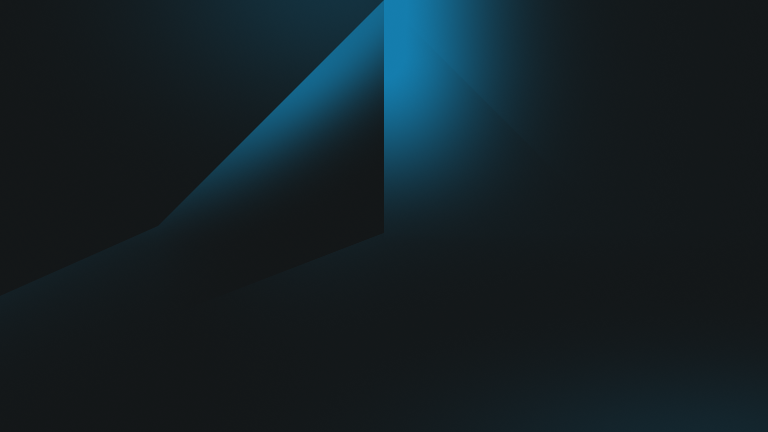
Write a WebGL 2 fragment shader that draws this background.

```glsl
#version 300 es
precision highp float;
// Dark folded planes with blue light spilling from a peak at the top centre.

uniform vec2 u_resolution;
out vec4 fragColor;

// Colours
const vec3 BASE = vec3(0.076, 0.089, 0.094);
const vec3 LIGHT = vec3(0.080, 0.490, 0.680);

// Fold geometry, in canvas heights with x = 0 at the centre
const vec2 PEAK = vec2(0.0, 1.0);
const vec2 FOLD = vec2(-0.523, 0.477);
const vec2 FOOT = vec2(0.0, 0.461);
const float FOLD_SLOPE = 0.443;
const float FOOT_SLOPE = 0.385;

// Light strengths and widths
const float BACK_GLOW = 0.27;
const float PANEL_GLOW = 0.80;
const float PANEL_WIDTH = 0.130;
const float BEAM_GLOW = 0.97;
const float BEAM_WIDTH = 0.240;
const float BEAM_WIDTH_LOW = 0.225;
const float RIM_GLOW = 0.085;
const float RIM_DEPTH = 0.10;
const float FLOOR_GLOW = 0.16;
const float GRAIN = 0.004;

float hash(vec2 p) {
    return fract(sin(dot(p, vec2(12.9898, 78.233))) * 43758.5453);
}

float gauss(float x, float width) {
    float k = x / width;
    return exp(-k * k);
}

// Soft light on an ellipse
float glow(vec2 p, vec2 centre, vec2 size) {
    vec2 k = (p - centre) / size;
    return exp(-dot(k, k));
}

// Edge one pixel wide: 0 on the negative side, 1 on the positive side
float side(float d, float pixel) {
    return smoothstep(-0.5 * pixel, 0.5 * pixel, d);
}

// Light behind the folds, at upper left
float backLight(vec2 p) {
    return BACK_GLOW * glow(p, vec2(-0.09, 1.05), vec2(0.42, 0.28));
}

// Left panel, lit along its slanted edge
float panelLight(vec2 p) {
    float inset = (PEAK.y + p.x - p.y) * inversesqrt(2.0);
    return PANEL_GLOW * smoothstep(0.42, 0.85, p.y) * gauss(inset, PANEL_WIDTH);
}

// Bright beam to the right of the upright edge, with a faint slanted crease
float beamLight(vec2 p, float pixel) {
    float crease = side((p.x + p.y - PEAK.y) * inversesqrt(2.0), pixel);
    float width = mix(BEAM_WIDTH_LOW, BEAM_WIDTH, crease);
    return BEAM_GLOW * smoothstep(0.43, 0.88, p.y) * gauss(p.x, width);
}

void main() {
    vec2 p = (gl_FragCoord.xy - vec2(0.5 * u_resolution.x, 0.0)) / u_resolution.y;
    float pixel = 1.0 / u_resolution.y;

    // Heights of the upper and lower folds at this column
    float upper = max(PEAK.y + p.x, FOLD.y + FOLD_SLOPE * (p.x - FOLD.x));
    float lower = FOOT.y + FOOT_SLOPE * min(p.x, 0.0);

    // Masks for the three planes
    float right = side(p.x, pixel);
    float behind = side((p.y - upper) * 0.75, pixel) * (1.0 - right);
    float below = max(right, side(lower - p.y, pixel));

    // Faint rims that fade beneath the folds
    float leftRim = RIM_GLOW * exp(-max(upper - p.y, 0.0) / RIM_DEPTH)
                  * (1.0 - smoothstep(-0.55, -0.10, p.x));
    float footRim = RIM_GLOW * exp(-max(lower - p.y, 0.0) / RIM_DEPTH)
                  * smoothstep(-0.50, 0.0, p.x) * exp(-max(p.x, 0.0) / 0.4);

    // Join the planes
    float front = mix(panelLight(p), beamLight(p, pixel), right);
    front += leftRim + footRim * below;
    float light = mix(front, backLight(p), behind);
    light += FLOOR_GLOW * glow(p, vec2(0.75, -0.05), vec2(0.60, 0.20));

    // Fine grain hides banding in the dark gradients
    vec3 colour = mix(BASE, LIGHT, clamp(light, 0.0, 1.0));
    colour += GRAIN * (hash(gl_FragCoord.xy) - 0.5);
    fragColor = vec4(colour, 1.0);
}
```
